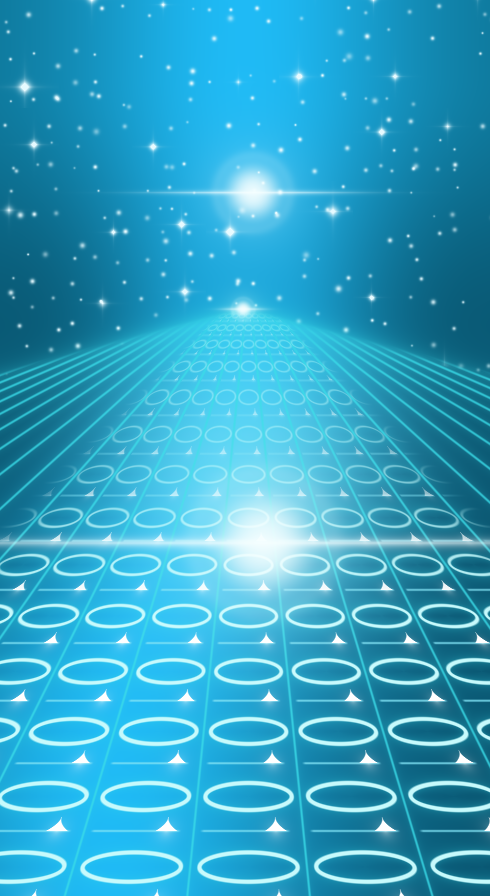
This background is drawn by a WebGL 2 fragment shader. Its source:

```glsl
#version 300 es
precision highp float;
// A starry blue sky above a glowing perspective floor of rings, with two lens flares.
uniform vec2 u_resolution;
out vec4 fragColor;

// Places: x from the centre, y down from the top, both in canvas heights
const vec2 VANISH = vec2(0.004, 0.316);
const vec2 APEX = vec2(-0.002, 0.345);
const vec2 SUN = vec2(0.021, 0.606);
const vec2 STAR = vec2(0.009, 0.215);
const float EDGE_SLOPE = 0.265;
const float COLUMN_SCALE = 0.2;
const float ROW_RATE = 0.0807;
const float ROW_SHIFT = 0.048;
const float FAR_Y = 0.443;
const vec2 RING_SIZE = vec2(0.42, 0.20);

const vec3 AZURE = vec3(0.12, 0.73, 0.96);
const vec3 TEAL = vec3(0.05, 0.45, 0.58);
const vec3 DEEP = vec3(0.03, 0.32, 0.42);
const vec3 CYAN = vec3(0.22, 0.86, 0.91);
const vec3 PALE = vec3(0.50, 0.89, 0.96);
const vec3 ICE = vec3(0.78, 0.98, 0.99);

float hash(vec2 p) {
  return fract(sin(dot(p, vec2(127.1, 311.7))) * 43758.5453);
}

float gauss(float x) { return exp(-x * x); }

float stroke(float d, float halfWidth, float px) {
  return 1.0 - smoothstep(halfWidth - px, halfWidth + px, abs(d));
}

// One jittered star per cell; large stars also get four thin rays
float starLayer(vec2 p, float cell, float density, float size, float rays) {
  vec2 id = floor(p / cell);
  if (hash(id + cell) > density) return 0.0;
  vec2 jitter = vec2(hash(id + 3.7), hash(id + 8.3));
  vec2 d = (fract(p / cell) - 0.25 - 0.5 * jitter) * cell;
  float r = size * mix(0.5, 1.2, hash(id + 5.1));
  vec2 a = abs(d) / r;
  float cross = exp(-a.x * 3.0 - a.y * 0.65) + exp(-a.y * 3.0 - a.x * 0.65);
  return (gauss(length(a)) + rays * cross) * mix(0.45, 1.0, hash(id + 1.9));
}

vec3 skyColor(vec2 p) {
  vec3 col = mix(TEAL, AZURE, gauss(p.x / 0.19));
  float dusk = smoothstep(0.08, 0.37, p.y);
  col = mix(col, DEEP, dusk * (0.2 + 0.6 * smoothstep(0.04, 0.26, abs(p.x))));
  float stars = starLayer(p, 0.025, 0.5, 0.0024, 0.0)
              + starLayer(p + 0.4, 0.041, 0.4, 0.0030, 0.0)
              + starLayer(p + 0.7, 0.082, 0.55, 0.0055, 0.7);
  return mix(col, vec3(0.9, 0.98, 1.0), min(stars, 1.0));
}

vec3 floorColor(vec2 p, float px) {
  // Light drifts from the middle to the lower left
  float near = smoothstep(0.4, 0.9, p.y);
  float light = gauss((p.x + 0.15 * near) / mix(0.15, 0.25, near));
  vec3 col = mix(DEEP, AZURE, light);
  float haze = gauss(p.x / 0.14) * gauss((p.y - 0.52) / 0.15);
  col = mix(col, PALE, 0.6 * haze);

  // Floor coordinates: columns meet at the vanishing point, rows tighten far away
  float depth = max(p.y - VANISH.y, 0.004);
  float width = COLUMN_SCALE * depth;
  float u = (p.x - VANISH.x) / width;
  float height = ROW_RATE * (p.y + ROW_SHIFT);
  float row = -log((p.y + ROW_SHIFT) / 1.0156) / ROW_RATE;
  if (p.y < FAR_Y) {
    height = depth / 3.2;
    row = 9.0 + 3.2 * log((FAR_Y - VANISH.y) / depth);
  }
  vec2 cell = vec2(width, height);

  // Long lines
  float lane = (fract(u) - 0.5) * width / sqrt(1.0 + pow(u * COLUMN_SCALE, 2.0));
  float rail = 0.65 * stroke(lane, 0.0012, px) + 0.15 * exp(-abs(lane) / 0.004);
  col = mix(col, CYAN, rail * smoothstep(0.0, 0.1, depth));

  // Rings
  float inside = 1.0 - smoothstep(4.0, 5.2, abs(u));
  float power = mix(0.45, 1.0, smoothstep(0.48, 0.7, p.y)) * inside;
  vec2 q = (fract(vec2(u, row) + 0.5) - 0.5) * cell;
  vec2 radius = RING_SIZE * cell;
  float f = length(q / radius);
  float ring = f * (f - 1.0) / max(length(q / (radius * radius)), 0.001);
  float thick = mix(0.0008, 0.0024, near);
  col = mix(col, CYAN, 0.35 * power * exp(-abs(ring) / 0.005));
  col = mix(col, ICE, power * stroke(ring, thick, px));

  // Cross bars with a small rising spark near the right end
  float rise = (fract(row) - 0.5) * height;
  float along = fract(u + 0.53) - 0.5;
  float bar = stroke(rise, 0.0011, px) * (1.0 - smoothstep(0.37, 0.42, abs(along)));
  col = mix(col, PALE, 0.8 * power * bar);
  float tip = clamp(1.0 - rise / (0.2 * height), 0.0, 1.0);
  float side = (fract(u + 0.25) - 0.5) * width;
  float spark = stroke(side, 0.10 * width * tip * tip, px) * step(0.0, rise) * step(0.01, tip);
  float glow = exp(-length(vec2(side, rise)) / (0.06 * width));
  return mix(col, vec3(1.0), power * min(spark + 0.5 * glow, 1.0));
}

// Round core, soft halo and a horizontal streak
float flare(vec2 d, float core, float reach, float thin) {
  float r = length(d);
  float disc = 1.3 * gauss(r / core) + 0.4 * exp(-r / (core * 1.4));
  float halo = 0.07 * gauss((r - core * 2.1) / (core * 0.3));
  return disc + halo + 0.85 * exp(-abs(d.y) / thin) * gauss(d.x / reach);
}

void main() {
  vec2 p = (gl_FragCoord.xy - vec2(0.5 * u_resolution.x, 0.0)) / u_resolution.y;
  p.y = 1.0 - p.y;
  float px = 1.0 / u_resolution.y;

  // Sky and floor meet along a peaked edge
  float edge = p.y - APEX.y - EDGE_SLOPE * abs(p.x - APEX.x);
  vec3 col = mix(skyColor(p), floorColor(p, px), smoothstep(-0.004, 0.006, edge));
  float rim = exp(-abs(edge) / (edge > 0.0 ? 0.03 : 0.010));
  col = mix(col, CYAN, 0.6 * rim * mix(0.35, 1.0, gauss(p.x / 0.14)));

  // Lights
  float light = flare(p - SUN, 0.038, 0.38, 0.0036)
              + flare(p - STAR, 0.020, 0.09, 0.0016)
              + flare(p - APEX, 0.006, 0.02, 0.0015);
  col = mix(col, vec3(0.97, 1.0, 1.0), 1.0 - exp(-1.6 * light));
  fragColor = vec4(col, 1.0);
}
```
